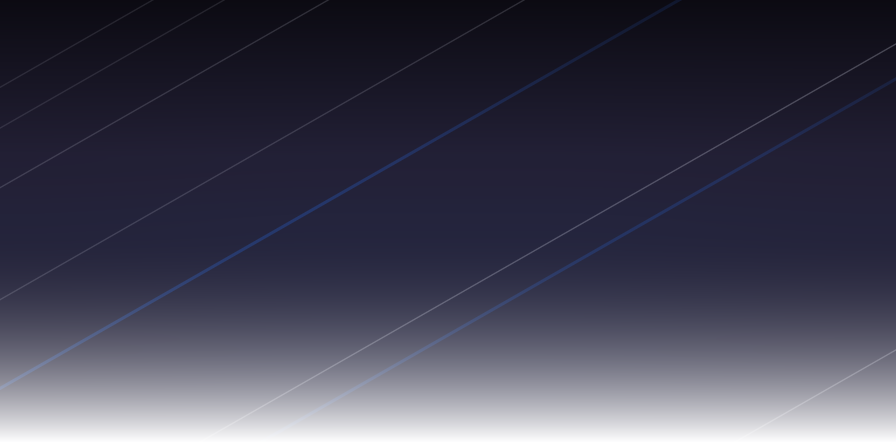
A Shadertoy shader for this background:

```glsl
// Night sky gradient with thin slanted light streaks above a white ground fog.

// Sky colours, from the top edge down to the horizon
const vec3 SKY_TOP = vec3(0.045, 0.040, 0.070);
const vec3 SKY_MIDDLE = vec3(0.135, 0.126, 0.212);
const vec3 SKY_LOW = vec3(0.140, 0.142, 0.238);
const float MIDDLE_HEIGHT = 0.65;
const float LOW_HEIGHT = 0.48;
const vec3 EDGE_DIMMING = vec3(0.002, 0.009, 0.018);

// Fog: fully white below FOG_BASE, gone above FOG_BASE + FOG_DEPTH
const vec3 FOG_COLOR = vec3(1.0);
const float FOG_BASE = 0.012;
const float FOG_DEPTH = 0.5;
const float FOG_FALLOFF = 2.3;

// Streaks: (drop below the top left corner, opacity, 1 = blue or 0 = pale)
const int STREAK_COUNT = 8;
const vec3 STREAKS[STREAK_COUNT] = vec3[](
    vec3(0.195, 0.12, 0.0), vec3(0.286, 0.12, 0.0),
    vec3(0.419, 0.17, 0.0), vec3(0.669, 0.17, 0.0),
    vec3(0.867, 0.38, 1.0), vec3(1.242, 0.27, 0.0),
    vec3(1.320, 0.30, 1.0), vec3(1.925, 0.27, 0.0));
const float STREAK_SLOPE = 0.572;
const float PALE_HALF_WIDTH = 0.0015;
const float BLUE_HALF_WIDTH = 0.0034;
const vec3 PALE_COLOR = vec3(0.85, 0.86, 0.92);
const vec3 BLUE_COLOR = vec3(0.15, 0.34, 0.72);
const float TOP_FADE = 0.45;

vec3 skyColor(vec2 uv) {
    vec3 sky = mix(SKY_LOW, SKY_MIDDLE, smoothstep(LOW_HEIGHT, MIDDLE_HEIGHT, uv.y));
    sky = mix(sky, SKY_TOP, clamp((uv.y - MIDDLE_HEIGHT) / (1.0 - MIDDLE_HEIGHT), 0.0, 1.0));
    // Slightly less blue toward the left and right edges
    float edge = smoothstep(0.2, 1.0, abs(2.0 * uv.x - 1.0));
    return sky - EDGE_DIMMING * edge * (1.0 - uv.y);
}

// Share of a pixel covered by a line, also right for lines thinner than a pixel
float lineCoverage(float dist, float halfWidth, float pixel) {
    float overlap = halfWidth + 0.5 * pixel - abs(dist);
    return clamp(overlap, 0.0, min(pixel, 2.0 * halfWidth)) / pixel;
}

vec3 addStreaks(vec3 color, vec2 p, float pixel) {
    float fade = mix(1.0, TOP_FADE, smoothstep(0.5, 1.0, p.y));
    float drop = 1.0 - p.y + STREAK_SLOPE * p.x;
    float toDistance = inversesqrt(1.0 + STREAK_SLOPE * STREAK_SLOPE);
    for (int i = 0; i < STREAK_COUNT; i++) {
        vec3 streak = STREAKS[i];
        float halfWidth = mix(PALE_HALF_WIDTH, BLUE_HALF_WIDTH, streak.z);
        float cover = lineCoverage((drop - streak.x) * toDistance, halfWidth, pixel);
        float opacity = streak.y * mix(1.0, fade, streak.z);
        color = mix(color, mix(PALE_COLOR, BLUE_COLOR, streak.z), cover * opacity);
    }
    return color;
}

float fogAmount(float height) {
    return pow(clamp(1.0 - (height - FOG_BASE) / FOG_DEPTH, 0.0, 1.0), FOG_FALLOFF);
}

void mainImage(out vec4 fragColor, in vec2 fragCoord) {
    vec2 uv = fragCoord / iResolution.xy;
    vec2 p = uv * vec2(2.0, 1.0); // canvas is two units wide, one high
    float pixel = 1.0 / iResolution.y;

    vec3 color = addStreaks(skyColor(uv), p, pixel);
    color = mix(color, FOG_COLOR, fogAmount(uv.y));
    fragColor = vec4(color, 1.0);
}
```
